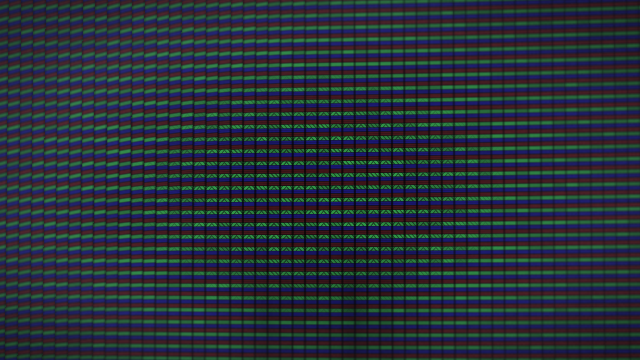
A WebGL 2 fragment shader for this pattern:

```glsl
#version 300 es
precision highp float;
// A macro view of a striped display: rows of green, blue and red bars cut into
// cells by dark columns. Rows are gently warped, the middle is in sharp focus
// with hatched green bars, and the borders blur into a cool haze.

uniform vec2 u_resolution;
out vec4 outColor;

#define ROWS 29.3
#define COLUMNS 51.5
#define BAR_HALF 0.145
#define GAP_HALF 0.085
#define HATCH_LINES 3.0
#define WEAR 0.16
#define RED_BAR vec3(0.205, 0.035, 0.035)
#define GREEN_BAR vec3(0.105, 0.420, 0.165)
#define BLUE_BAR vec3(0.045, 0.040, 0.370)
#define BASE vec3(0.050, 0.048, 0.062)
#define HAZE vec3(0.070, 0.085, 0.105)

float hash(vec2 p) {
    return fract(sin(dot(p, vec2(127.1, 311.7))) * 43758.5453);
}

// Smooth value noise for broad unevenness
float noise(vec2 p) {
    vec2 i = floor(p), f = fract(p);
    f = f * f * (3.0 - 2.0 * f);
    return mix(mix(hash(i), hash(i + vec2(1, 0)), f.x),
               mix(hash(i + vec2(0, 1)), hash(i + vec2(1, 1)), f.x), f.y);
}

// Soft repeating bar centred on a phase of the row
float bar(float row, float centre, float soft) {
    float d = abs(fract(row - centre + 0.5) - 0.5);
    return 1.0 - smoothstep(BAR_HALF - soft, BAR_HALF + soft, d);
}

// Dark line of given half width at distance d
float gap(float d, float halfWidth, float soft) {
    return 1.0 - smoothstep(halfWidth - soft, halfWidth + soft, d);
}

void main() {
    vec2 uv = gl_FragCoord.xy / u_resolution;
    vec2 c = uv - 0.5;
    float pixel = ROWS / u_resolution.y;

    // Focus falls away from a point just below the middle
    float blur = smoothstep(0.06, 0.55, length((uv - vec2(0.5, 0.46)) * vec2(1.0, 0.85)));
    float focus = 1.0 - blur;

    // Warped grid: rows fan out to the right and arch slightly
    float rise = c.x * (0.012 + 0.045 * c.y) + 0.02 * c.x * c.x;
    float row = (uv.y - 0.479 - rise) * ROWS;
    float column = (c.x + 0.012 * c.x * c.y) * COLUMNS + 0.2;
    float across = fract(column);

    // Bars lean inside their cells where the view is oblique
    float lean = 0.26 * smoothstep(0.05, 0.5, -c.x + 0.35 * c.y);
    row -= lean * (across - 0.5);
    vec2 cell = vec2(floor(column), floor(row + 0.5));
    float within = fract(row + 0.5) - 0.5;

    // Three bars per row, upwards: blue, green, red
    float soft = max(mix(0.045, 0.135, blur), 0.6 * pixel);
    float green = bar(row, 0.0, soft);
    float red = bar(row, 0.34, soft);
    float blue = bar(row, -0.32, soft);

    // Mirrored diagonal hatching on the sharp green bars
    float side = hash(cell + 5.0) < 0.75 ? abs(across - 0.5) : across;
    float hatch = 0.5 + 0.5 * sin(6.2832 * (side * HATCH_LINES + within * 2.6));
    float hatchFocus = smoothstep(0.45, 0.95, focus);
    green *= 1.0 - 0.55 * hatchFocus * smoothstep(0.45, 0.95, hatch);

    // Fine slit along the red and blue bars
    float redSlit = gap(abs(within - 0.34), 0.025, max(0.025, 0.5 * pixel));
    float blueSlit = gap(abs(within + 0.32), 0.025, max(0.025, 0.5 * pixel));
    red *= 1.0 - 0.35 * hatchFocus * redSlit;
    blue *= 1.0 - 0.25 * hatchFocus * blueSlit;

    // Cell wear and brighter green in focus
    green *= (1.0 + WEAR * (hash(cell) - 0.5) * 2.0) * mix(0.72, 1.18, focus);
    red *= 1.0 + WEAR * (hash(cell + 17.0) - 0.5);
    blue *= (1.0 + WEAR * (hash(cell + 31.0) - 0.5)) * mix(0.8, 1.0, focus);
    vec3 color = BASE + GREEN_BAR * green + RED_BAR * red + BLUE_BAR * blue;

    // Dark column gaps, deepest in the middle and softer at the sides
    float columnDistance = min(across, 1.0 - across);
    float columnSoft = max(mix(0.05, 0.14, blur), 0.6 * pixel);
    float columnDark = gap(columnDistance, GAP_HALF, columnSoft);
    float depth = mix(0.36, 0.68, focus) * mix(1.0, 0.7, smoothstep(0.1, 0.5, c.x));
    color *= 1.0 - depth * columnDark;

    // Smeared dark streaks low in the middle
    float streak = exp(-pow(c.x * 8.0, 2.0)) * smoothstep(0.45, 0.1, uv.y);
    color *= 1.0 - 0.3 * streak * (0.5 + noise(vec2(column * 0.7, 2.0)));

    // Haze at the borders, strongest at upper left, then gentle vignette
    float veil = blur * (0.55 + 0.45 * smoothstep(0.3, -0.5, c.x - 0.4 * c.y));
    color += HAZE * veil * (0.85 + 0.3 * noise(uv * 5.0));
    color *= 1.0 - 0.35 * smoothstep(0.4, 0.75, length(c));

    // Faint grain tied to the canvas
    color += 0.012 * (noise(uv * vec2(320.0, 180.0)) - 0.5);
    outColor = vec4(clamp(color, 0.0, 1.0), 1.0);
}
```
